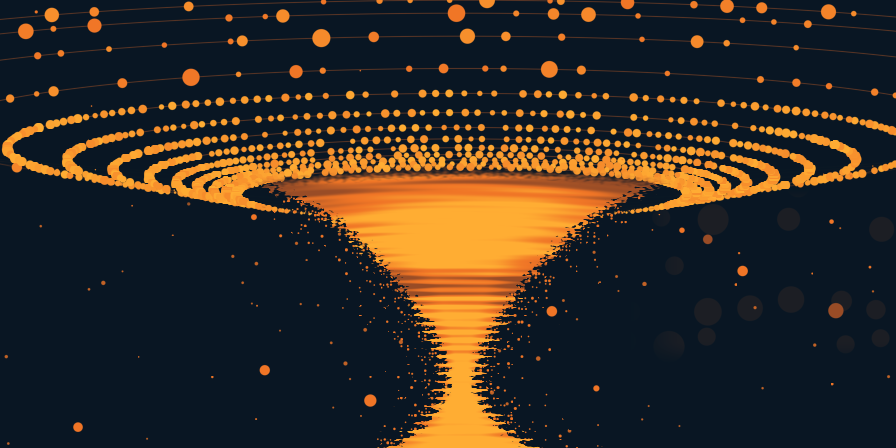
This background is drawn by a Shadertoy shader. Its source:

```glsl
const float TAU = 6.2831853;
const float AXIS_X = 1.03;        // centre line of the vortex
const float TILT = 0.12;          // ring height over ring width
const float NECK_Y = 0.165;       // narrowest point of the funnel
const float NECK_WIDTH = 0.026;
const float RIM_Y = 0.615;        // top of the solid funnel
const float RIM_BOW = 0.12;
const float STRIPE_GAP = 0.0185;
const vec3 NAVY = vec3(0.035, 0.088, 0.137);
const vec3 BROWN = vec3(0.22, 0.16, 0.15);
const vec3 RUST = vec3(0.60, 0.30, 0.15);
const vec3 ORANGE = vec3(0.94, 0.46, 0.15);
const vec3 AMBER = vec3(1.0, 0.68, 0.20);

vec3 hash3(vec2 p) {
    vec3 q = fract(p.xyx * vec3(0.1031, 0.1030, 0.0973));
    q += dot(q, q.yxz + 33.33);
    return fract((q.xxy + q.yzz) * q.zyx);
}

float gradientDot(vec2 cell, vec2 offset) {
    float angle = TAU * hash3(cell).x;
    return dot(vec2(cos(angle), sin(angle)), offset);
}

float gradientNoise(vec2 p) {
    vec2 i = floor(p), f = p - i, u = f * f * (3.0 - 2.0 * f);
    vec2 e = vec2(0.0, 1.0);
    return mix(mix(gradientDot(i, f), gradientDot(i + e.yx, f - e.yx), u.x),
               mix(gradientDot(i + e, f - e), gradientDot(i + 1.0, f - 1.0), u.x), u.y);
}

float disc(float dist, float radius) {
    float soft = 0.75 / iResolution.y;
    return 1.0 - smoothstep(radius - soft, radius + soft, dist);
}

// One jittered disc per grid cell
float scatter(vec2 p, float cells, vec2 radii, float chance, float seed) {
    vec2 id = floor(p * cells);
    vec3 h = hash3(id + seed);
    float radius = mix(radii.x, radii.y, h.z * h.z);
    vec2 centre = (id + mix(vec2(radius * cells), vec2(1.0 - radius * cells), h.xy)) / cells;
    return step(hash3(id + seed + 71.0).x, chance) * disc(length(p - centre), radius);
}

float funnelWidth(float y) {
    float above = max(y - NECK_Y, 0.0), below = max(NECK_Y - y, 0.0);
    float stripe = 0.5 + 0.5 * cos(TAU * y / STRIPE_GAP);
    float spikes = 0.03 * pow(stripe, 3.0) * (1.0 - smoothstep(0.28, 0.4, y));
    return NECK_WIDTH + 1.42 * pow(above, 1.6) + 6.2 * pow(below, 2.2)
         + max(y - 0.53, 0.0) + spikes;
}

// Tilted ring: a fine line with beads strung along it
void addRing(inout vec3 color, vec2 p, float k) {
    float radius = min(0.43 + 0.16 * exp(0.259 * k), 0.85 + 0.09 * k);
    vec2 q = p - vec2(AXIS_X, 0.465 + 0.202 * radius);
    vec2 e = vec2(q.x, q.y / TILT);
    float len = max(length(e), 0.001);
    float slope = length(vec2(e.x, e.y / TILT)) / len;
    float lineFade = smoothstep(-0.95, -0.1, e.y / len);
    color = mix(color, RUST, 0.6 * lineFade * disc(abs(len - radius) / slope, 0.001));

    bool outer = k > 5.5;
    float spacing = outer ? 0.085 : mix(0.023, 0.032, clamp(k / 5.0, 0.0, 1.0));
    float count = floor(TAU * radius / spacing);
    float cell = floor(atan(e.y, e.x) / TAU * count);
    for (float j = -2.0; j <= 2.0; j++) {
        float id = mod(cell + j, count);
        vec3 h = hash3(vec2(id, k * 17.0 + 90.0));
        float angle = (id + 0.5 + (h.x - 0.5) * (outer ? 0.8 : 0.3)) / count * TAU;
        vec2 dir = vec2(cos(angle), sin(angle));
        float size = outer ? mix(0.006, 0.021, h.y * h.y * h.y)
                           : mix(0.0055, 0.0095, h.y) * (1.0 + 0.4 * pow(dir.x, 8.0));
        size *= smoothstep(-0.95, -0.35, dir.y);
        float shown = step(h.z, outer ? 0.6 : 0.9) * step(0.001, size);
        float bead = disc(length(q - radius * dir * vec2(1.0, TILT)), size) * shown;
        color = mix(color, mix(ORANGE, AMBER, outer ? h.x * 0.5 : 0.4 + 0.6 * h.x), bead);
    }
}

void mainImage(out vec4 fragColor, in vec2 fragCoord) {
    vec2 p = fragCoord / iResolution.y;
    float dx = p.x - AXIS_X;
    float width = funnelWidth(p.y);
    float gap = max(abs(dx) - width, 0.0);
    float lower = 1.0 - smoothstep(0.53, 0.58, p.y);
    vec3 color = NAVY;

    // Dim out-of-focus discs on the right
    float side = smoothstep(1.4, 1.55, p.x) * smoothstep(0.18, 0.24, p.y) * lower;
    color = mix(color, BROWN, 0.4 * side * scatter(p, 11.0, vec2(0.02, 0.036), 0.5, 3.0));
    color = mix(color, RUST, side * scatter(p, 9.0, vec2(0.01, 0.019), 0.2, 15.0));

    // Loose sparks around the funnel
    float dust = 0.015 + 0.12 * exp(-gap / 0.16);
    color = mix(color, ORANGE, 0.8 * lower * scatter(p, 36.0, vec2(0.002, 0.005), dust, 27.0));
    color = mix(color, ORANGE, lower * scatter(p, 8.0, vec2(0.005, 0.018), 0.12, 41.0));

    // Rings from the wide outside to the inner rim
    for (float k = 9.0; k >= -3.0; k--) addRing(color, p, k);

    // Grains thrown off the funnel edge
    float spray = 0.7 * exp(-gap / 0.035) * lower;
    color = mix(color, ORANGE, scatter(p, 130.0, vec2(0.0015, 0.0035), spray, 53.0));

    // Funnel with a ragged edge, bowed streaks and a darker waist
    float level = p.y + RIM_BOW * dx * dx;
    float ragged = gradientNoise(p * vec2(80.0, 190.0));
    float fuzz = 0.012 + 0.14 * width;
    float body = smoothstep(-0.18, 0.18, (width - abs(dx)) / fuzz + 1.3 * ragged);
    body *= 1.0 - smoothstep(RIM_Y - 0.015, RIM_Y + 0.012, level + 0.01 * ragged);
    float streak = gradientNoise(vec2(dx * 2.5, level * 85.0));
    float heat = 1.0 - 0.75 * smoothstep(0.5, RIM_Y, level);
    heat -= 0.6 * exp(-pow((p.y - 0.365) / 0.035, 2.0));
    heat -= 0.3 * smoothstep(0.35, 1.0, abs(dx) / width);
    float banding = smoothstep(0.16, 0.22, p.y) * (1.0 - smoothstep(0.36, 0.44, p.y));
    heat += 0.5 * streak + 0.22 * banding * (cos(TAU * p.y / STRIPE_GAP) - 0.6);
    vec3 fire = mix(RUST, ORANGE, smoothstep(0.0, 0.45, heat));
    fire = mix(fire, AMBER, smoothstep(0.4, 0.9, heat));
    color = mix(color, fire, body);

    fragColor = vec4(color, 1.0);
}
```
